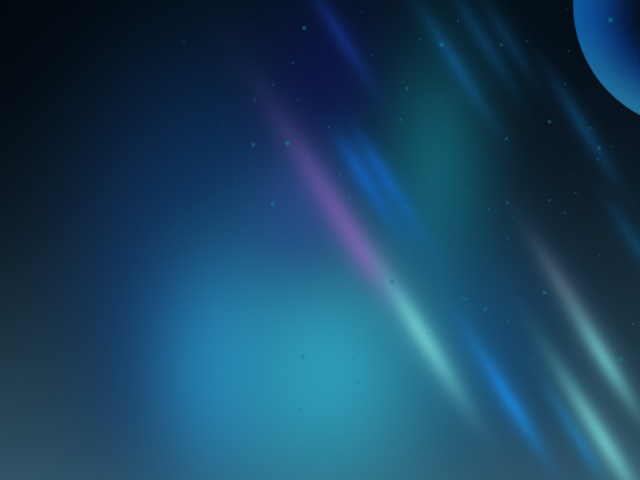
Write a Shadertoy shader that draws this background.

```glsl
// Night-blue aurora haze with slanted light streaks, drifting dust and a planet in the corner.

const vec2 STREAK_DIR = normalize(vec2(0.53, -0.85));

const vec3 NIGHT = vec3(0.015, 0.055, 0.095);
const vec3 HORIZON = vec3(0.19, 0.33, 0.40);
const vec3 CYAN = vec3(0.18, 0.62, 0.73);
const vec3 AZURE = vec3(0.13, 0.50, 0.77);
const vec3 INDIGO = vec3(0.045, 0.075, 0.27);
const vec3 TEAL = vec3(0.065, 0.36, 0.43);
const vec3 VIOLET = vec3(0.56, 0.38, 0.72);
const vec3 ICE = vec3(0.46, 0.82, 0.83);
const vec3 ELECTRIC = vec3(0.07, 0.42, 0.83);
const vec3 DUST = vec3(0.08, 0.48, 0.58);

vec2 hash22(vec2 p) {
    vec3 q = fract(p.xyx * vec3(0.1031, 0.1030, 0.0973));
    q += dot(q, q.yzx + 33.33);
    return fract((q.xx + q.yz) * q.zy);
}

// Soft elliptical glow, 1 at its centre.
float glow(vec2 p, vec2 center, vec2 radius) {
    vec2 d = (p - center) / radius;
    return exp(-dot(d, d));
}

// Slanted beam; tails.x is its reach upward, tails.y downward.
float streak(vec2 p, vec2 center, vec2 tails, float width) {
    vec2 d = p - center;
    float along = dot(d, STREAK_DIR);
    float across = dot(d, vec2(-STREAK_DIR.y, STREAK_DIR.x)) / width;
    along /= along < 0.0 ? tails.x : tails.y;
    float core = exp(-across * across);
    float halo = exp(-across * across * 0.22);
    return (0.65 * core + 0.35 * halo) * exp(-along * along);
}

// Scattered specks, at most one in each grid cell.
float dust(vec2 p, float cell, float radius, float density, float seed) {
    vec2 id = floor(p / cell);
    vec2 pick = hash22(id + seed);
    vec2 spot = (id + 0.15 + 0.7 * hash22(id + seed + 41.0)) * cell;
    float size = radius * (0.5 + 0.5 * pick.y);
    float speck = 1.0 - smoothstep(size * 0.4, size, length(p - spot));
    return speck * step(pick.x, density) * (0.4 + 0.6 * pick.y);
}

vec3 haze(vec2 p) {
    vec3 col = mix(NIGHT, HORIZON, pow(clamp(1.0 - p.y, 0.0, 1.0), 1.7));
    col *= mix(0.6, 1.0, smoothstep(0.0, 0.6, p.x + 0.7 * (1.0 - p.y)));
    col = mix(col, vec3(0.04, 0.17, 0.34), 0.8 * glow(p, vec2(0.47, 0.64), vec2(0.27, 0.30)));
    col = mix(col, vec3(0.07, 0.21, 0.42), 0.6 * glow(p, vec2(0.30, 0.32), vec2(0.16, 0.32)));
    col = mix(col, INDIGO, 0.85 * glow(p, vec2(0.68, 0.82), vec2(0.13, 0.20)));
    col = mix(col, TEAL, 0.9 * glow(p, vec2(0.91, 0.65), vec2(0.12, 0.27)));
    col = mix(col, vec3(0.06, 0.27, 0.48), 0.6 * glow(p, vec2(1.00, 0.28), vec2(0.18, 0.22)));
    col = mix(col, AZURE, 0.75 * glow(p, vec2(0.46, 0.24), vec2(0.15, 0.24)));
    col = mix(col, CYAN, 0.95 * glow(p, vec2(0.68, 0.23), vec2(0.25, 0.30)));
    return mix(col, vec3(0.17, 0.29, 0.57), 0.6 * glow(p, vec2(0.62, 0.56), vec2(0.11, 0.14)));
}

vec3 addStreaks(vec3 col, vec2 p) {
    // Central ribbon: violet above, ice below
    col = mix(col, VIOLET, 0.70 * streak(p, vec2(0.752, 0.480), vec2(0.28, 0.11), 0.026));
    col = mix(col, ICE, 0.80 * streak(p, vec2(0.877, 0.306), vec2(0.14, 0.16), 0.020));

    // Blue beams
    col = mix(col, ELECTRIC, 0.62 * streak(p, vec2(0.752, 0.640), vec2(0.08, 0.14), 0.017));
    col = mix(col, ELECTRIC, 0.58 * streak(p, vec2(0.797, 0.640), vec2(0.09, 0.15), 0.016));
    col = mix(col, vec3(0.11, 0.53, 0.88), 0.75 * streak(p, vec2(1.066, 0.160), vec2(0.16, 0.12), 0.016));
    col = mix(col, vec3(0.10, 0.47, 0.70), 0.65 * streak(p, vec2(1.212, 0.075), vec2(0.13, 0.08), 0.013));

    // Pale beams at the right
    col = mix(col, vec3(0.48, 0.54, 0.62), 0.45 * streak(p, vec2(1.180, 0.390), vec2(0.13, 0.13), 0.018));
    col = mix(col, ICE, 0.70 * streak(p, vec2(1.257, 0.255), vec2(0.11, 0.13), 0.017));
    col = mix(col, ICE, 0.78 * streak(p, vec2(1.262, 0.075), vec2(0.19, 0.13), 0.018));

    // Faint upper beams: position, length, strength
    vec4 faint[6] = vec4[6](
        vec4(0.712, 0.922, 0.12, 0.50), vec4(0.950, 0.865, 0.13, 0.60),
        vec4(1.007, 0.915, 0.12, 0.40), vec4(1.060, 0.915, 0.10, 0.32),
        vec4(1.215, 0.735, 0.13, 0.45), vec4(1.325, 0.490, 0.10, 0.40));
    for (int i = 0; i < 6; i++) {
        vec3 tint = mix(vec3(0.10, 0.24, 0.62), vec3(0.07, 0.36, 0.58), min(float(i), 1.0));
        col = mix(col, tint, faint[i].w * streak(p, faint[i].xy, faint[i].zz, 0.014));
    }
    return col;
}

vec3 addPlanet(vec3 col, vec2 p, float pixel) {
    vec2 d = p - vec2(1.455, 0.991);
    float radius = 0.261;
    float r = length(d);
    float low = smoothstep(0.0, 0.24, -d.y);
    vec3 rim = mix(vec3(0.05, 0.34, 0.62), vec3(0.13, 0.44, 0.60), low);
    vec3 body = mix(vec3(0.015, 0.055, 0.12), vec3(0.03, 0.18, 0.42), smoothstep(0.11, 0.20, r));
    body = mix(body, rim, smoothstep(0.16, radius, r));
    return mix(col, body, 1.0 - smoothstep(radius - pixel, radius + pixel, r));
}

void mainImage(out vec4 fragColor, in vec2 fragCoord) {
    vec2 p = fragCoord / iResolution.y;
    vec3 col = addStreaks(haze(p), p);
    col = addPlanet(col, p, 1.0 / iResolution.y);

    // Dust thins out toward the left and the bottom
    float specks = dust(p, 0.11, 0.007, 0.40, 3.0) + 0.6 * dust(p, 0.045, 0.0035, 0.30, 17.0);
    specks *= smoothstep(0.25, 0.65, p.x) * smoothstep(-0.1, 0.4, p.y);
    col = mix(col, DUST, min(0.65 * specks, 1.0));

    // Fine dither against banding
    col += (hash22(fragCoord).x - 0.5) / 255.0;
    fragColor = vec4(col, 1.0);
}
```
